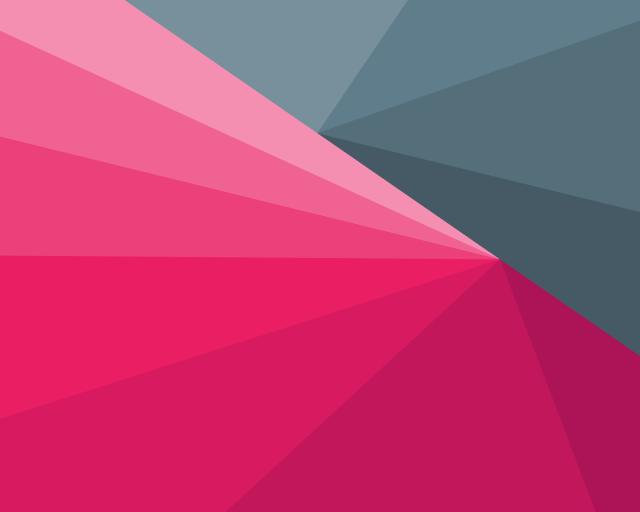
Give the GLSL for this background, as a WebGL 1 fragment shader.

```glsl
precision highp float;

// Two fans of flat colour wedges, pink and slate, split by one diagonal.
// Each wedge paints over the half-plane past its leading ray, so the
// wedges layer in turn around a hub that lies on the diagonal.

// Positions are in units of canvas height, angles in degrees.
#define PINK_HUB vec2(0.9764, 0.4935)
#define SLATE_HUB vec2(0.6195, 0.7398)
#define DIAGONAL_ANGLE 145.36
#define EDGE_PIXELS 1.0

uniform vec2 u_resolution;

// Smoothed coverage of the side anticlockwise from a ray through the hub.
float pastRay(vec2 fromHub, float degrees) {
  float angle = radians(degrees);
  float signedDist = cos(angle) * fromHub.y - sin(angle) * fromHub.x;
  return clamp(0.5 + signedDist * u_resolution.y / EDGE_PIXELS, 0.0, 1.0);
}

vec3 hexColor(float r, float g, float b) {
  return vec3(r, g, b) / 255.0;
}

// Pink wedges, anticlockwise from light to dark.
vec3 pinkFan(vec2 q) {
  vec3 color = hexColor(244.0, 143.0, 177.0);
  color = mix(color, hexColor(240.0, 98.0, 146.0), pastRay(q, 155.43));
  color = mix(color, hexColor(236.0, 64.0, 122.0), pastRay(q, 166.2));
  color = mix(color, hexColor(233.0, 30.0, 99.0), pastRay(q, 179.57));
  color = mix(color, hexColor(216.0, 27.0, 96.0), pastRay(q, 197.69));
  color = mix(color, hexColor(194.0, 24.0, 91.0), pastRay(q, 222.64));
  return mix(color, hexColor(173.0, 20.0, 87.0), pastRay(q, 290.73));
}

// Slate wedges, clockwise from light to dark.
vec3 slateFan(vec2 q) {
  vec3 color = hexColor(120.0, 144.0, 156.0);
  color = mix(color, hexColor(96.0, 125.0, 139.0), 1.0 - pastRay(q, 55.74));
  color = mix(color, hexColor(84.0, 110.0, 122.0), 1.0 - pastRay(q, 19.23));
  return mix(color, hexColor(69.0, 90.0, 100.0), 1.0 - pastRay(q, -13.72));
}

void main() {
  vec2 p = gl_FragCoord.xy / u_resolution.y;
  vec2 fromPink = p - PINK_HUB;
  float pinkSide = pastRay(fromPink, DIAGONAL_ANGLE);
  vec3 color = mix(slateFan(p - SLATE_HUB), pinkFan(fromPink), pinkSide);
  gl_FragColor = vec4(color, 1.0);
}
```
